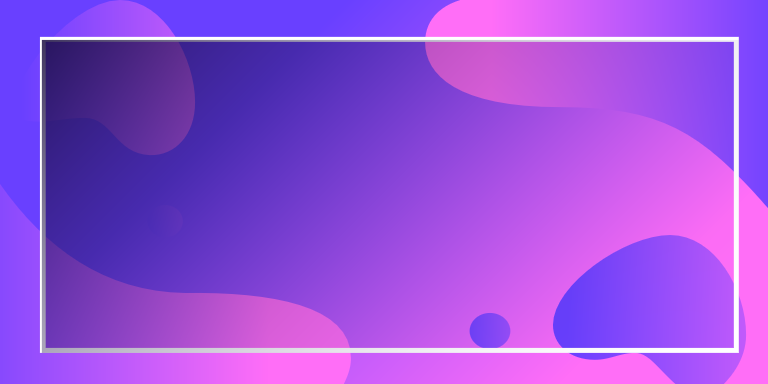
A WebGL 2 fragment shader for this background:

```glsl
#version 300 es
precision highp float;

uniform vec2 u_resolution;
out vec4 fragColor;

// Units: canvas height = 1, canvas width = 2
const vec3 BLUE = vec3(0.41, 0.25, 1.0);
const vec3 PINK = vec3(1.0, 0.43, 0.97);
const vec3 SHADE = vec3(0.10, 0.05, 0.25);
const vec3 FRAME_COLOR = vec3(1.0);
const vec2 BACKDROP_RANGE = vec2(0.30, 0.82);
const float SHADE_FALLOFF = 2.4;
const vec4 FRAME_OUTER = vec4(0.104, 0.081, 1.924, 0.904);
const vec4 FRAME_INNER = vec4(0.119, 0.094, 1.911, 0.891);
const vec4 SHADE_PANEL = vec4(0.109, 0.081, 1.924, 0.896);
const int CURVE_STEPS = 16;

// State of the outline being traced
vec2 point, pen;
float nearest, side;

float coverage(float dist) {
    return clamp(0.5 - dist * u_resolution.y, 0.0, 1.0);
}

vec3 ramp(float x, float blueAt, float pinkAt) {
    return mix(BLUE, PINK, clamp((x - blueAt) / (pinkAt - blueAt), 0.0, 1.0));
}

float boxDistance(vec4 box) {
    vec2 d = abs(point - 0.5 * (box.xy + box.zw)) - 0.5 * (box.zw - box.xy);
    return length(max(d, 0.0)) + min(max(d.x, d.y), 0.0);
}

float ellipseDistance(vec2 center, vec2 radius) {
    return (length((point - center) / radius) - 1.0) * min(radius.x, radius.y);
}

void moveTo(vec2 start) {
    pen = start;
    nearest = 1e6;
    side = 1.0;
}

// Distance to a segment, with an even-odd test for the inside
void lineTo(vec2 end) {
    vec2 edge = end - pen;
    vec2 rel = point - pen;
    vec2 off = rel - edge * clamp(dot(rel, edge) / max(dot(edge, edge), 1e-9), 0.0, 1.0);
    nearest = min(nearest, dot(off, off));
    if ((pen.y > point.y) != (end.y > point.y)
        && rel.x < edge.x * rel.y / edge.y) side = -side;
    pen = end;
}

// Cubic Bezier from the pen, flattened into short segments
void curveTo(vec2 b, vec2 c, vec2 d) {
    vec2 a = pen;
    for (int i = 1; i <= CURVE_STEPS; i++) {
        float t = float(i) / float(CURVE_STEPS);
        float s = 1.0 - t;
        lineTo(s * s * s * a + 3.0 * s * t * (s * b + t * c) + t * t * t * d);
    }
}

float outlineCoverage() {
    return coverage(side * sqrt(nearest));
}

float topLeftBlob() {
    moveTo(vec2(0.3125, 1.0));
    curveTo(vec2(0.43, 1.0), vec2(0.508, 0.844), vec2(0.508, 0.734));
    curveTo(vec2(0.508, 0.648), vec2(0.456, 0.594), vec2(0.39, 0.596));
    curveTo(vec2(0.30, 0.60), vec2(0.292, 0.693), vec2(0.221, 0.693));
    curveTo(vec2(0.156, 0.693), vec2(0.117, 0.675), vec2(0.057, 0.688));
    curveTo(vec2(-0.026, 0.727), vec2(0.17, 1.0), vec2(0.3125, 1.0));
    return outlineCoverage();
}

float topRightWave() {
    moveTo(vec2(1.25, 1.01));
    curveTo(vec2(1.15, 1.0), vec2(1.107, 0.95), vec2(1.107, 0.89));
    curveTo(vec2(1.107, 0.805), vec2(1.19, 0.721), vec2(1.458, 0.721));
    curveTo(vec2(1.719, 0.721), vec2(1.823, 0.661), vec2(2.0, 0.458));
    curveTo(vec2(3.5, 0.2), vec2(2.8, 2.5), vec2(1.25, 1.01));
    return outlineCoverage();
}

float bottomLeftWave() {
    moveTo(vec2(0.0, 0.521));
    curveTo(vec2(0.117, 0.354), vec2(0.273, 0.24), vec2(0.482, 0.237));
    curveTo(vec2(0.703, 0.24), vec2(0.914, 0.206), vec2(0.914, 0.068));
    curveTo(vec2(0.914, 0.036), vec2(0.901, 0.01), vec2(0.885, -0.02));
    curveTo(vec2(0.5, -1.2), vec2(-1.2, -0.3), vec2(0.0, 0.521));
    return outlineCoverage();
}

float bottomRightBlob() {
    moveTo(vec2(1.745, 0.388));
    curveTo(vec2(1.862, 0.388), vec2(1.943, 0.245), vec2(1.943, 0.128));
    curveTo(vec2(1.943, 0.063), vec2(1.901, 0.01), vec2(1.862, -0.02));
    curveTo(vec2(1.836, -0.031), vec2(1.797, -0.031), vec2(1.771, -0.01));
    curveTo(vec2(1.719, 0.031), vec2(1.693, 0.081), vec2(1.654, 0.081));
    curveTo(vec2(1.615, 0.081), vec2(1.589, 0.063), vec2(1.549, 0.063));
    curveTo(vec2(1.484, 0.063), vec2(1.44, 0.102), vec2(1.44, 0.154));
    curveTo(vec2(1.44, 0.258), vec2(1.628, 0.388), vec2(1.745, 0.388));
    return outlineCoverage();
}

void main() {
    point = gl_FragCoord.xy / u_resolution.y;
    float x = point.x;
    float diagonal = (x + 1.0 - point.y) / 3.0;

    // Backdrop and flowing shapes
    vec3 color = ramp(diagonal, BACKDROP_RANGE.x, BACKDROP_RANGE.y);
    color = mix(color, ramp(x, 0.052, 0.80), topLeftBlob());
    color = mix(color, ramp(x, 2.06, 1.28), topRightWave());
    color = mix(color, ramp(x, -0.18, 0.70), bottomLeftWave());
    color = mix(color, ramp(x, 1.48, 2.27), bottomRightBlob());
    color = mix(color, ramp(x, 1.20, 1.60), coverage(ellipseDistance(vec2(1.276, 0.138), vec2(0.053, 0.047))));
    color = mix(color, ramp(x, 0.38, 0.88), coverage(ellipseDistance(vec2(0.43, 0.424), vec2(0.046, 0.042))));

    // Frame, then the shade panel fading along the diagonal
    float frame = coverage(boxDistance(FRAME_OUTER)) * (1.0 - coverage(boxDistance(FRAME_INNER)));
    color = mix(color, FRAME_COLOR, frame);
    float shade = pow(max(1.0 - diagonal, 0.0), SHADE_FALLOFF);
    color = mix(color, SHADE, shade * coverage(boxDistance(SHADE_PANEL)));

    fragColor = vec4(color, 1.0);
}
```
